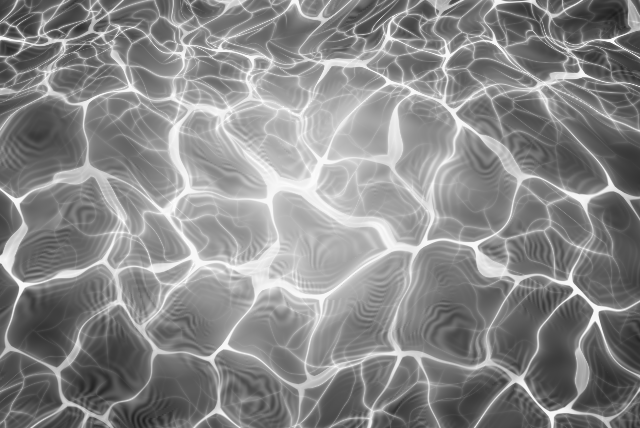
Give the GLSL for this texture, as a WebGL 2 fragment shader.

```glsl
#version 300 es
precision highp float;

uniform vec2 u_resolution;
out vec4 fragColor;

// Tone
const float DEEP_TONE = 0.215;
const float GLOW_GAIN = 0.47;
const float LIGHT_TONE = 0.97;
const vec2 GLOW_CENTER = vec2(0.69, 0.54);
const vec2 GLOW_RADIUS = vec2(0.50, 0.42);

// Caustic network, widths in cell units
const float CELL_SCALE = 5.2;
const float FINE_SCALE = 8.6;
const float TINY_SCALE = 13.5;
const float CORE_WIDTH = 0.006;
const float RIBBON_WIDTH = 0.070;
const float NODE_WIDTH = 0.050;
const float EDGE_SOFTNESS = 0.012;

// Surface waves
const float CALM_WARP = 0.036;
const float CHOPPY_WARP = 0.055;
const float RIPPLE_COUNT = 78.0;
const float RIPPLE_GAIN = 0.075;
const float STRAND_COUNT = 75.0;

vec2 hash2(vec2 p) {
    vec3 h = fract(p.xyx * vec3(0.1031, 0.1030, 0.0973));
    h += dot(h, h.yzx + 33.33);
    return fract((h.xx + h.yz) * h.zy);
}

// Smooth field of crossed, bent sines in [-1, 1]
float waves(vec2 p) {
    return sin(p.x * 3.1 + 1.7 * sin(p.y * 2.3 + 0.6))
         * sin(p.y * 4.1 + 1.3 * sin(p.x * 2.9 + 2.1));
}

// Layered sine displacement
vec2 refractWarp(vec2 p, float amount) {
    p += amount * sin(p.yx * vec2(7.3, 6.1) + vec2(1.3, 4.2));
    p += amount * 0.50 * sin(p.yx * vec2(15.7, 17.9) + vec2(3.7, 0.8));
    p += amount * 0.22 * sin(p.yx * vec2(37.0, 33.0) + vec2(0.4, 2.6));
    p += amount * 0.07 * sin(p.yx * vec2(81.0, 73.0) + vec2(5.1, 1.9));
    return p;
}

// Distances to the nearest and second nearest cell borders
vec2 cellBorders(vec2 p) {
    vec2 cell = floor(p), local = p - cell;
    vec2 nearest = vec2(0.0);
    float best = 1e3;
    for (int y = -1; y <= 1; y++)
    for (int x = -1; x <= 1; x++) {
        vec2 o = vec2(x, y);
        vec2 r = o + 0.05 + 0.9 * hash2(cell + o) - local;
        float d = dot(r, r);
        if (d < best) { best = d; nearest = r; }
    }
    vec2 borders = vec2(1e3);
    for (int y = -2; y <= 2; y++)
    for (int x = -2; x <= 2; x++) {
        vec2 o = vec2(x, y);
        vec2 r = o + 0.05 + 0.9 * hash2(cell + o) - local;
        vec2 side = r - nearest;
        if (dot(side, side) < 1e-5) continue;
        float d = dot(0.5 * (r + nearest), normalize(side));
        if (d < borders.x) borders = vec2(d, borders.x);
        else borders.y = min(borders.y, d);
    }
    return borders;
}

// Sine bands that fade out where they get too tight to resolve
float bands(float phase) {
    return sin(phase) * (1.0 - smoothstep(1.2, 2.4, fwidth(phase)));
}

void main() {
    vec2 p = gl_FragCoord.xy / u_resolution.y;

    // Foreshortened, choppier water towards the top
    float far = smoothstep(0.62, 1.0, p.y);
    vec2 plane = p + vec2((p.x - 0.75) * 0.25 * far, 0.16 * far * far);
    vec2 q = refractWarp(plane, mix(CALM_WARP, CHOPPY_WARP, far));
    float patches = waves(q * 2.3 + 4.0);

    // Broad light and mottled depth
    vec2 g = (p - GLOW_CENTER) / GLOW_RADIUS;
    float glow = exp(-dot(g, g));
    float tone = DEEP_TONE + GLOW_GAIN * glow;
    tone += 0.055 * waves(q * 1.9 + 1.5) + 0.045 * waves(q.yx * 5.0);
    tone += 0.03 * waves(q * vec2(9.0, 13.0) + 2.0);
    tone -= 0.06 * far * (0.5 + waves(q * vec2(4.0, 7.0)));

    // Concentric ripples and silky folds
    float field = waves(refractWarp(q * 2.0 + 7.0, 0.05));
    float rippleMask = smoothstep(-0.1, 0.6, waves(p * 3.3 + 2.0));
    tone += RIPPLE_GAIN * rippleMask * bands(field * RIPPLE_COUNT);
    float fold = 1.0 - abs(sin(field * 5.0 + 3.0 * waves(q * 3.0)));
    tone += 0.20 * pow(fold, 9.0) * (0.5 + 0.5 * patches);

    // Secondary networks of thin filaments
    vec2 fine = cellBorders(refractWarp(q + 3.0, 0.04) * FINE_SCALE);
    vec2 tiny = cellBorders(refractWarp(q + 9.0, 0.045) * TINY_SCALE * vec2(0.85, 1.1));
    float fineMask = smoothstep(-0.4, 0.8, patches + 0.4 * glow + 0.6 * far);
    float tinyMask = mix(0.14, 0.85, far) * smoothstep(-0.4, 0.5, waves(q * 4.0));
    tone += 0.05 * fineMask * exp(-fine.x / 0.12);
    tone = mix(tone, LIGHT_TONE, 0.62 * fineMask * exp(-fine.x / 0.030));
    tone = mix(tone, LIGHT_TONE, tinyMask * exp(-tiny.x / 0.042));

    // Main network: halo, parallel strands, ribbons, bright rims and nodes
    vec2 border = cellBorders(q * CELL_SCALE);
    float ribbon = smoothstep(0.35, 0.85, waves(q * 3.7 + 0.7));
    float node = exp(-border.y * 14.0);
    float width = CORE_WIDTH + RIBBON_WIDTH * ribbon + NODE_WIDTH * node;
    float body = 1.0 - smoothstep(-EDGE_SOFTNESS, EDGE_SOFTNESS, border.x - width);
    float rim = exp(-abs(border.x - width) / 0.012) * ribbon;
    float strength = mix(0.55, 1.0, smoothstep(-0.5, 0.4, waves(q * 3.1 + 5.0)));
    float strand = 0.5 + 0.5 * bands(border.x * STRAND_COUNT + 5.0 * waves(q * 4.0));
    float strandMask = smoothstep(-0.3, 0.5, waves(q * 3.4 + 8.0));
    tone += 0.13 * exp(-border.x / 0.13);
    tone += 0.26 * strandMask * strand * strand * exp(-border.x / 0.13);
    tone = mix(tone, LIGHT_TONE, 0.40 * strength * exp(-border.x / 0.035));
    tone = mix(tone, LIGHT_TONE, body * strength * mix(1.0, 0.66, ribbon * (1.0 - node)));
    tone = mix(tone, LIGHT_TONE, 0.65 * rim);

    fragColor = vec4(vec3(clamp(tone, 0.10, 0.98)), 1.0);
}
```
